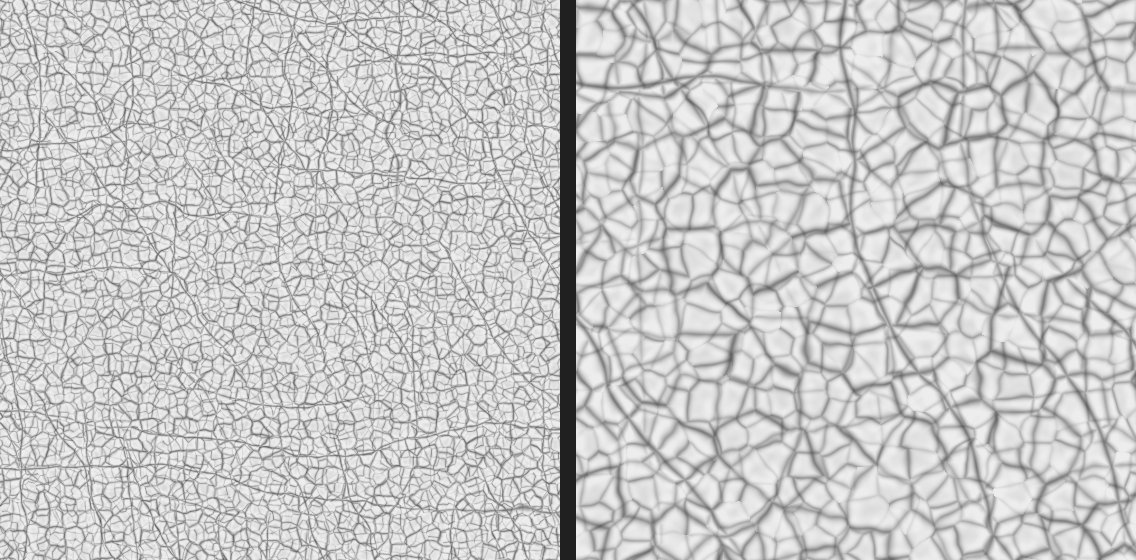
Left: the whole. Right: its middle third, enlarged.
Reproduce this texture map procedurally as a Shadertoy shader.

```glsl
// Pale grey leather: creased cells, a finer crackle and long wandering folds.

// Sine-free hash, two values in 0..1
vec2 hash2(vec2 p) {
    vec3 q = fract(p.xyx * vec3(0.1031, 0.1030, 0.0973));
    q += dot(q, q.yzx + 33.33);
    return fract((q.xx + q.yz) * q.zy);
}

// Smooth value noise in 0..1
float noise(vec2 p) {
    vec2 i = floor(p), f = fract(p);
    f = f * f * (3.0 - 2.0 * f);
    return mix(mix(hash2(i).x, hash2(i + vec2(1, 0)).x, f.x),
               mix(hash2(i + vec2(0, 1)).x, hash2(i + vec2(1, 1)).x, f.x), f.y);
}

vec2 noise2(vec2 p) {
    return vec2(noise(p), noise(p + vec2(57.0, 113.0))) - 0.5;
}

// Soft groove and its four times wider rim, both 1 on the crease
vec2 groove(float d, float width) {
    float blur = 0.0004;
    return exp((blur - sqrt(d * d + blur * blur)) / vec2(width, 4.0 * width));
}

// Jittered centre of a cell
vec2 centre(vec2 cell) {
    return cell + 0.5 + 0.82 * (hash2(cell) - 0.5);
}

// Voronoi creases of uneven depth: groove, rim, distance to the border
vec3 creases(vec2 p, float scale, float width, float shallowest) {
    p *= scale;
    vec2 base = floor(p), nearCell = base, nearVec = vec2(9.0);
    for (int j = -1; j <= 1; j++)
    for (int i = -1; i <= 1; i++) {
        vec2 cell = base + vec2(i, j), v = centre(cell) - p;
        if (dot(v, v) < dot(nearVec, nearVec)) { nearVec = v; nearCell = cell; }
    }
    vec2 relief = vec2(0.0);
    float border = 9.0;
    for (int j = -2; j <= 2; j++)
    for (int i = -2; i <= 2; i++) {
        vec2 cell = nearCell + vec2(i, j);
        vec2 v = centre(cell) - p, side = v - nearVec;
        if (dot(side, side) < 0.0001) continue;
        float d = dot(0.5 * (v + nearVec), normalize(side)) / scale;
        float depth = mix(shallowest, 1.0, hash2(cell + nearCell + 211.0).x);
        relief = max(relief, depth * groove(d, width));
        border = min(border, d);
    }
    return vec3(relief, border);
}

// Long folds: warped parallel lines in diagonal, upright and level families
vec2 folds(vec2 p) {
    vec2 relief = vec2(0.0);
    for (int i = 0; i < 3; i++) {
        float k = float(i), angle = 0.62 + k * (0.99 * k - 1.54);
        vec2 across = vec2(cos(angle), sin(angle));
        float freq = 13.0 - k;
        float f = freq * dot(p, across) + 1.5 * noise(p * 3.5 + 31.0 * k)
                + 0.25 * noise(p * 17.0 + 17.0 * k);
        float slope = length(vec2(dFdx(f), dFdy(f))) * iResolution.y;
        float d = abs(fract(f) - 0.5) / max(slope, 0.8 * freq);
        float along = dot(p, vec2(-across.y, across.x));
        float depth = noise(vec2(floor(f) * 7.0, along * 5.0) + 41.0 * k);
        relief = max(relief, smoothstep(0.25, 0.8, depth) * groove(d, 0.0014));
    }
    return relief;
}

void mainImage(out vec4 fragColor, in vec2 fragCoord) {
    vec2 p = fragCoord / iResolution.y + 2.0;

    // Bend the creases, then roughen them
    vec2 bent = p + 0.005 * noise2(p * 30.0) + 0.0025 * noise2(p * 120.0);
    vec3 coarse = creases(bent, 36.0, 0.0016, 0.35);
    vec3 fine = creases(bent + 0.004 * noise2(p * 60.0) + 5.3, 60.0, 0.0011, 0.1);
    vec2 fold = folds(p + 0.004 * noise2(p * 60.0));

    // Add up the creases, lift their rims and limit their depth
    float dark = max(0.74 * coarse.x, 0.7 * fold.x) + 0.48 * fine.x
               - 0.07 * coarse.y - 0.12 * fold.y;
    dark = 0.75 * (1.0 - exp(-dark / 0.75));

    // Dull cell centres and slight grain
    float skin = 0.965 - 0.065 * smoothstep(0.002, 0.012, coarse.z)
               - 0.05 * smoothstep(0.001, 0.008, fine.z);
    skin += 0.04 * (noise(p * 190.0) - 0.5);

    fragColor = vec4(vec3(clamp(skin - dark, 0.25, 0.93)), 1.0);
}
```
